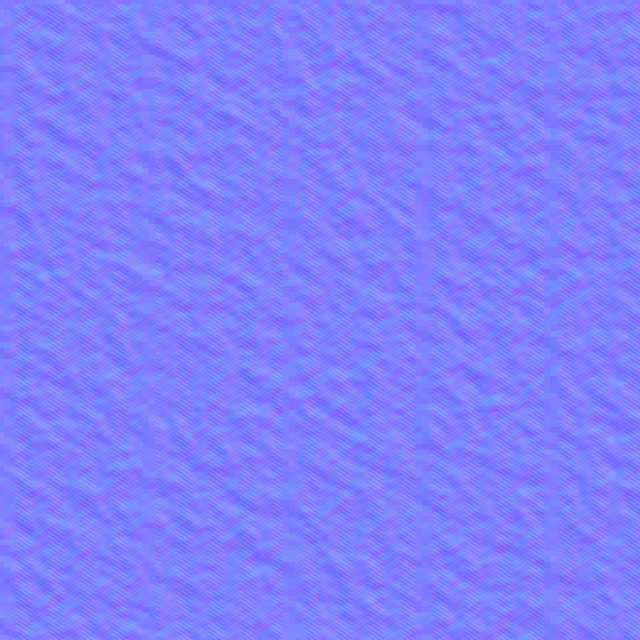
A WebGL 1 fragment shader for this texture map:

```glsl
precision highp float;
uniform vec2 u_resolution;

const float TAU = 6.2831853;

// Crumpled cloth
const float FOLD_FREQ = 24.0;
const float FOLD_ANGLE = -0.55;
const float WRINKLE_FREQ = 42.0;
const float WRINKLE_ANGLE = 0.65;
const vec2 STRETCH = vec2(0.65, 1.15);
const float CRUMPLE_RELIEF = 0.058;
const float SLOPE_STEP = 0.0015;

// Herringbone weave
const float THREAD_FREQ = 150.0;
const float THREAD_LEAN = 0.7;
const float CHEVRON_WIDTH = 0.05;
const float WEAVE_RELIEF = 0.095;

// Blocky seams
const float SEAM_FIRST = 0.007;
const float SEAM_SPACING = 0.2135;
const float SEAM_DRIFT = 0.018;
const float SEAM_HALF_WIDTH = 0.0102;
const float HEM_HEIGHT = 0.008;
const vec2 BLOCK_SIZE = vec2(0.0102, 0.0088);
const float SEAM_STRENGTH = 0.85;

vec2 gradientAt(vec2 cell) {
  float turn = fract(sin(dot(cell, vec2(127.1, 311.7))) * 43758.5);
  return vec2(cos(turn * TAU), sin(turn * TAU));
}

float gradientNoise(vec2 p) {
  vec2 cell = floor(p);
  vec2 f = p - cell;
  vec2 w = f * f * f * (f * (f * 6.0 - 15.0) + 10.0);
  vec2 e = vec2(1.0, 0.0);
  float a = dot(gradientAt(cell), f);
  float b = dot(gradientAt(cell + e.xy), f - e.xy);
  float c = dot(gradientAt(cell + e.yx), f - e.yx);
  float d = dot(gradientAt(cell + e.xx), f - e.xx);
  return mix(mix(a, b, w.x), mix(c, d, w.x), w.y);
}

// Two octaves of creases running along the given angle
float creases(vec2 p, float angle, float freq) {
  float c = cos(angle), s = sin(angle);
  vec2 q = vec2(c * p.x + s * p.y, c * p.y - s * p.x) * STRETCH;
  float height = 0.0;
  for (int i = 0; i < 2; i++) {
    height += gradientNoise(q * freq + freq) / freq;
    freq *= 2.03;
  }
  return height;
}

float crumpleHeight(vec2 p) {
  return CRUMPLE_RELIEF * (creases(p, FOLD_ANGLE, FOLD_FREQ)
                         + creases(p, WRINKLE_ANGLE, WRINKLE_FREQ));
}

vec2 crumpleSlope(vec2 p) {
  vec2 e = vec2(SLOPE_STEP, 0.0);
  float h = crumpleHeight(p);
  return vec2(crumpleHeight(p + e.xy) - h, crumpleHeight(p + e.yx) - h) / SLOPE_STEP;
}

// Diagonal threads whose lean flips from column to column
vec2 weaveSlope(vec2 p, float pixel) {
  float column = p.x / CHEVRON_WIDTH;
  float zigzag = abs(fract(column) - 0.5) * CHEVRON_WIDTH;
  float side = -clamp(4.0 * sin(TAU * column), -1.0, 1.0);
  float wave = cos(TAU * THREAD_FREQ * (p.y + THREAD_LEAN * zigzag));
  float visible = 1.0 - smoothstep(0.35, 0.6, THREAD_FREQ * pixel);
  return WEAVE_RELIEF * visible * wave * vec2(THREAD_LEAN * side, 1.0);
}

// Staircase coordinate with softened steps
vec2 blockCentre(vec2 p, float pixel) {
  vec2 q = p / BLOCK_SIZE;
  vec2 soft = min(vec2(0.5), 0.7 * pixel / BLOCK_SIZE);
  vec2 rise = smoothstep(1.0 - 2.0 * soft, vec2(1.0), fract(q));
  return (floor(q) + rise + 0.5) * BLOCK_SIZE;
}

void main() {
  vec2 p = gl_FragCoord.xy / u_resolution;
  float pixel = 1.0 / min(u_resolution.x, u_resolution.y);

  // Vertical seams and the top hem
  float seam = smoothstep(-pixel, pixel, p.y - 1.0 + HEM_HEIGHT);
  float seamX = 0.0;
  for (int i = 0; i < 5; i++) {
    float k = float(i);
    float centre = SEAM_FIRST + SEAM_SPACING * k + SEAM_DRIFT * sin(TAU * k / 8.0);
    float d = abs(p.x - centre) - SEAM_HALF_WIDTH;
    seam = max(seam, 1.0 - smoothstep(-pixel, pixel, d));
    if (d < 2.0 * pixel) seamX = centre;
  }

  vec2 origin = vec2(seamX, 0.0);
  vec2 blockSlope = crumpleSlope(blockCentre(p - origin, pixel) + origin);
  vec2 clothSlope = crumpleSlope(p) + weaveSlope(p, pixel);
  vec2 slope = mix(clothSlope, SEAM_STRENGTH * blockSlope, seam);

  // Pack the surface normal into colour
  vec3 normal = normalize(vec3(-slope, 1.0));
  gl_FragColor = vec4(0.5 + 0.5 * normal, 1.0);
}
```
